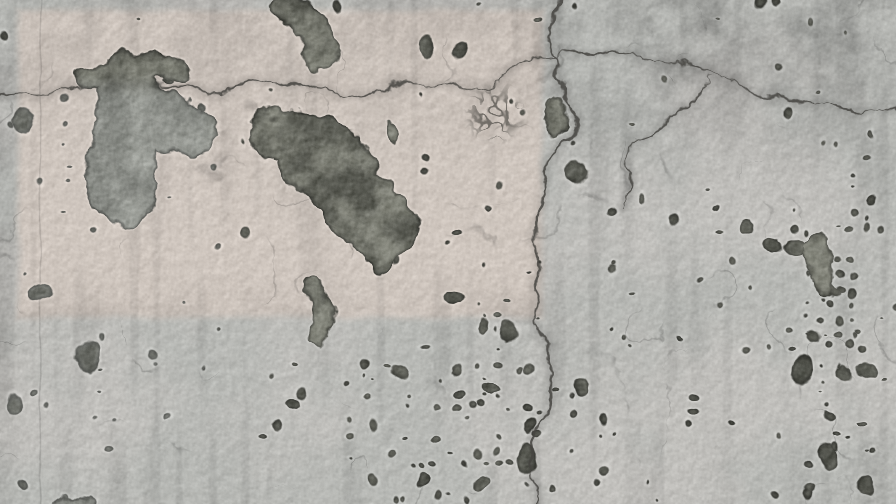
This texture is drawn by a WebGL 2 fragment shader. Its source:

```glsl
#version 300 es
precision highp float;
uniform vec2 u_resolution;
out vec4 fragColor;

float hash(vec2 p) {
  vec3 q = fract(p.xyx * vec3(0.1031, 0.1030, 0.0973));
  q += dot(q, q.yzx + 33.33);
  return fract((q.x + q.y) * q.z);
}

float noise(vec2 p) {
  vec2 i = floor(p), f = fract(p);
  f = f * f * (3.0 - 2.0 * f);
  return mix(mix(hash(i), hash(i + vec2(1, 0)), f.x),
             mix(hash(i + vec2(0, 1)), hash(i + vec2(1, 1)), f.x), f.y);
}

float fbm(vec2 p) {
  float sum = 0.0, amp = 0.5;
  for (int i = 0; i < 5; i++) {
    sum += amp * noise(p);
    p = mat2(1.6, 1.2, -1.2, 1.6) * p + 17.3;
    amp *= 0.5;
  }
  return sum / 0.97;
}

float capsule(vec2 p, vec2 a, vec2 b, float r) {
  vec2 d = b - a;
  return length(p - a - d * clamp(dot(p - a, d) / dot(d, d), 0.0, 1.0)) - r;
}

float bell(float x, float centre, float width) {
  float t = (x - centre) / width;
  return exp(-t * t);
}

// Large areas where the paint has peeled away
float peeling(vec2 p) {
  float d = capsule(p, vec2(0.255, 0.82), vec2(0.25, 0.63), 0.07);
  d = min(d, capsule(p, vec2(0.27, 0.80), vec2(0.37, 0.73), 0.052));
  d = min(d, capsule(p, vec2(0.18, 0.845), vec2(0.36, 0.865), 0.027));
  d = min(d, capsule(p, vec2(0.53, 0.73), vec2(0.66, 0.73), 0.038));
  d = min(d, capsule(p, vec2(0.64, 0.69), vec2(0.745, 0.55), 0.076));
  d = min(d, capsule(p, vec2(0.58, 0.98), vec2(0.64, 0.90), 0.034));
  d = min(d, capsule(p, vec2(0.63, 0.43), vec2(0.64, 0.33), 0.019));
  d = min(d, capsule(p, vec2(1.10, 0.78), vec2(1.10, 0.75), 0.023));
  d = min(d, capsule(p, vec2(0.785, 0.74), vec2(0.78, 0.73), 0.018));
  d = min(d, capsule(p, vec2(1.62, 0.51), vec2(1.64, 0.43), 0.022));
  return min(d, capsule(p, vec2(0.12, 0.0), vec2(0.16, 0.0), 0.025));
}

// Scattered small chips, denser in the weathered zones
float chips(vec2 p, float cells, float seed) {
  float d = 1.0;
  vec2 id = floor(p * cells);
  for (int k = 0; k < 9; k++) {
    vec2 c = id + vec2(k % 3 - 1, k / 3 - 1);
    vec2 centre = (c + 0.2 + 0.6 * vec2(hash(c + seed), hash(c + seed + 41.0))) / cells;
    float density = 0.05 + 0.45 * bell(centre.x, 0.93, 0.22) * bell(centre.y, 0.12, 0.2)
                  + 0.6 * bell(centre.x, 1.66, 0.07) * bell(centre.y, 0.32, 0.26);
    float size = mix(0.1, 0.36, pow(hash(c + seed + 7.0), 2.0)) / cells;
    vec2 stretch = vec2(1.0, mix(0.5, 1.4, hash(c + seed + 13.0)));
    if (hash(c + seed + 29.0) < density) d = min(d, length((p - centre) / stretch) - size);
  }
  return d;
}

void main() {
  vec2 p = gl_FragCoord.xy / u_resolution.y;
  float px = 1.0 / u_resolution.y;
  vec2 warp = vec2(fbm(p * 16.0), fbm(p * 16.0 + 60.0)) - 0.5;
  vec2 q = p + 0.065 * warp;
  float cloud = fbm(p * 5.0), mottle = fbm(p * 22.0 + 9.0);

  // Grey wall with a warmer painted rectangle
  vec3 col = mix(vec3(0.715, 0.72, 0.705), vec3(0.755, 0.75, 0.735), smoothstep(0.3, 0.7, cloud));
  vec2 box = abs(p + 0.012 * warp - vec2(0.556, 0.675)) - vec2(0.52, 0.305);
  float paint = 1.0 - smoothstep(-0.012, 0.012, max(box.x, box.y));
  col = mix(col, vec3(0.815, 0.777, 0.745), paint * 0.92);

  // Grime, vertical streaks and faint hairlines
  float grime = smoothstep(0.55, 1.05, p.y) * mix(0.35, 1.0, smoothstep(0.9, 1.4, p.x));
  grime += 0.5 * bell(p.y, 0.33, 0.07) * paint + 0.35 * smoothstep(0.06, 0.0, p.x);
  col *= 1.0 - 0.26 * grime * smoothstep(0.25, 0.75, mottle * 0.6 + cloud * 0.4);
  col *= 1.0 - 0.06 * smoothstep(0.55, 0.9, noise(vec2(p.x * 45.0, p.y * 3.0)));
  float hair = abs(noise(q * 14.0 + 5.0) - 0.5);
  col *= 1.0 - 0.14 * smoothstep(0.03, 0.0, hair) * smoothstep(0.55, 0.7, fbm(p * 9.0 + 31.0));
  col *= 1.0 - 0.12 * smoothstep(0.003, 0.0, abs(p.x - 0.08 + 0.01 * warp.x));

  // Plaster relief lit from the upper left
  vec2 toLight = vec2(-0.003, 0.004);
  float relief = fbm(p * 70.0) - fbm((p + toLight) * 70.0);
  col += 0.13 * relief + 0.045 * (noise(p * 190.0) - 0.5);

  // Exposed render below the peeled paint
  float peel = peeling(q + 0.012 * (vec2(noise(p * 55.0), noise(p * 55.0 + 8.0)) - 0.5));
  float chip = min(chips(p + 0.035 * warp, 16.0, 3.0), chips(p + 0.02 * warp, 34.0, 90.0));
  float hole = min(peel, chip);
  float pale = smoothstep(0.48, 0.40, p.x) * smoothstep(0.86, 0.80, p.y);
  vec3 render = mix(vec3(0.34, 0.345, 0.315), vec3(0.52, 0.525, 0.485), smoothstep(0.25, 0.75, mottle));
  render = mix(render, vec3(0.59, 0.60, 0.58) + 0.2 * (mottle - 0.5), pale * 0.85);
  render = mix(render, vec3(0.29, 0.295, 0.27), 0.6 * smoothstep(0.003, -0.012, chip) * step(chip, peel));
  render += 0.2 * relief + 0.07 * (noise(p * 150.0) - 0.5);
  render *= 1.0 - 0.35 * smoothstep(-0.009, 0.0, hole);
  col += 0.05 * smoothstep(0.008, 0.002, hole);
  col = mix(col, render, smoothstep(px, -px, hole));

  // Long cracks, a side branch and a crazed spot
  float crackX = 1.065 + 0.075 * bell(p.y, 0.76, 0.1) + 0.035 * smoothstep(0.85, 1.0, p.y)
               + 0.02 * bell(p.y, 0.27, 0.07) - 0.015 * smoothstep(0.2, 0.0, p.y);
  float crackY = 0.825 + 0.07 * smoothstep(0.93, 1.09, p.x) - 0.12 * smoothstep(1.15, 1.778, p.x);
  float upright = abs(q.x - crackX);
  float level = abs(q.y - crackY) + 0.0012;
  float branch = min(capsule(q, vec2(1.40, 0.84), vec2(1.26, 0.71), 0.0),
                     capsule(q, vec2(1.26, 0.71), vec2(1.23, 0.59), 0.0)) + 0.0015;
  float crack = min(upright, min(level, branch));
  float width = mix(0.0012, 0.0045, noise(p * 19.0));
  col *= 1.0 - 0.10 * smoothstep(0.025, 0.0, crack);
  float outside = smoothstep(-0.005, 0.005, peel);
  col = mix(col, vec3(0.27, 0.265, 0.25), 0.85 * outside * smoothstep(width + px, width - px, crack));
  float crazed = smoothstep(0.07, 0.02, length(p - vec2(0.985, 0.775)) + 0.04 * warp.x);
  float web = abs(noise(q * 60.0) - 0.5);
  col = mix(col, vec3(0.33, 0.32, 0.30), 0.75 * crazed * smoothstep(0.13, 0.02, web));

  fragColor = vec4(clamp(col, 0.0, 1.0), 1.0);
}
```
